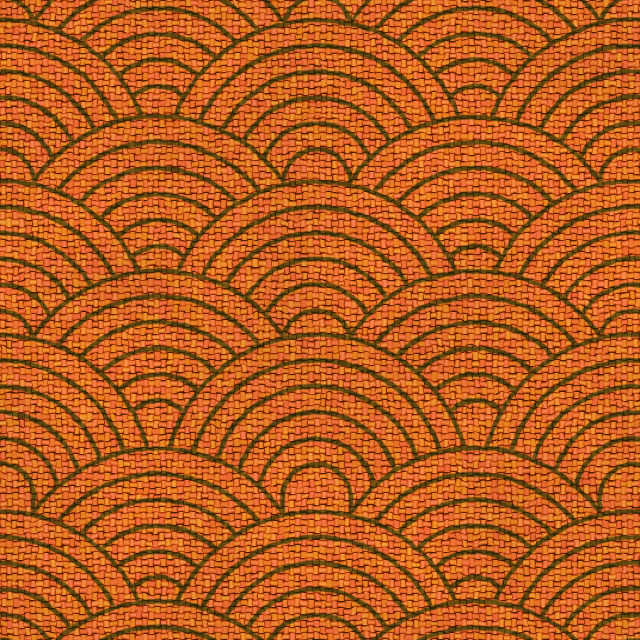
Give the GLSL for this pattern, as a Shadertoy shader.

```glsl
const float PI = 3.14159265;
const int ROWS = 10;
const int RINGS = 6;

// Crown of every row, measured down from the top edge, back to front
const float CROWNS[ROWS] = float[ROWS](
    -0.208, -0.068, 0.031, 0.182, 0.283, 0.423, 0.523, 0.700, 0.799, 0.940);

float hash(vec2 p) {
    return fract(sin(dot(p, vec2(127.1, 311.7))) * 43758.5453);
}

float noise(vec2 p) {
    vec2 cell = floor(p);
    vec2 f = fract(p);
    f = f * f * (3.0 - 2.0 * f);
    float low = mix(hash(cell), hash(cell + vec2(1.0, 0.0)), f.x);
    float high = mix(hash(cell + vec2(0.0, 1.0)), hash(cell + vec2(1.0, 1.0)), f.x);
    return mix(low, high, f.y);
}

vec2 wobble(vec2 p) {
    return vec2(noise(p), noise(p + vec2(37.2, 91.7))) - 0.5;
}

// Signed distance to a round arch with straight legs; p.y points down from its crown
float archDistance(vec2 p, float crown, float radius) {
    return length(vec2(p.x, min(p.y - crown - radius, 0.0))) - radius;
}

// Distance to the nearest of the nested arch lines
float ringDistance(vec2 p, float radius, float crownStep, float radiusStep) {
    float nearest = 1.0;
    for (int k = 0; k < RINGS; k++) {
        float n = float(k);
        float d = archDistance(p, n * crownStep, radius - n * radiusStep);
        nearest = min(nearest, abs(d));
    }
    return nearest;
}

// Paints the overlapping rows of arches, each covering the rows behind it
float waveLines(vec2 p, float period, float radius, float halfWidth, float blur) {
    float ink = 0.0;
    for (int i = 0; i < ROWS; i++) {
        float shift = 0.5 * float(i % 2);
        float x = (fract(p.x / period - shift + 0.5) - 0.5) * period;
        vec2 local = vec2(x, p.y - CROWNS[i]);
        float outer = archDistance(local, 0.0, radius) - halfWidth;
        float line = ringDistance(local, radius, 0.0404, 0.037) - halfWidth;
        float cover = 1.0 - smoothstep(-blur, blur, outer);
        ink = mix(ink, 1.0 - smoothstep(-blur, blur, line), cover);
    }
    return ink;
}

// Plain weave: x is the depth of the thread gap, y and z are random tone and hue
vec3 weave(vec2 p, vec2 threads) {
    vec2 q = p * threads + 0.6 * wobble(p * threads * 0.35);
    vec2 edge = abs(fract(q) - 0.5) * 2.0;
    vec2 wave = sin(PI * q);
    float over = smoothstep(-0.15, 0.15, wave.x * wave.y);
    float fray = noise(q * 1.7 + 19.0) - 0.5;
    float gap = mix(edge.x * 0.78, edge.y, over) + 0.3 * fray;
    vec2 cell = floor(q);
    return vec3(gap, hash(cell), hash(cell + 71.0));
}

vec3 clothColor(vec3 thread) {
    vec3 orange = vec3(0.89, 0.41, 0.12);
    vec3 highlight = vec3(0.95, 0.57, 0.28);
    vec3 rust = vec3(0.64, 0.21, 0.02);
    vec3 shadow = vec3(0.27, 0.11, 0.0);
    float sheen = (1.0 - smoothstep(0.1, 0.6, thread.x)) * (0.3 + 0.7 * thread.y);
    vec3 color = mix(orange, highlight, sheen);
    color += (thread.z - 0.5) * vec3(-0.02, 0.11, -0.10);
    color = mix(color, rust, smoothstep(0.5, 0.8, thread.x));
    return mix(color, shadow, smoothstep(0.72, 0.95, thread.x));
}

vec3 inkColor(vec3 thread) {
    vec3 olive = vec3(0.38, 0.28, 0.06);
    vec3 darkOlive = vec3(0.18, 0.14, 0.01);
    return mix(olive, darkOlive, smoothstep(0.3, 0.9, thread.x)) * (0.85 + 0.3 * thread.y);
}

void mainImage(out vec4 fragColor, in vec2 fragCoord) {
    vec2 uv = fragCoord / iResolution.y;
    float pixel = 1.0 / iResolution.y;

    // Printed lines, roughened by the threads
    vec2 p = vec2(uv.x, 1.0 - uv.y);
    p += 0.002 * wobble(uv * 20.0) + 0.0025 * wobble(uv * 120.0);
    float ink = waveLines(p, 0.495, 0.238, 0.0037, max(pixel, 0.0016));

    // Woven ground, faintly uneven in dye
    vec3 thread = weave(uv, vec2(104.0, 96.0));
    vec3 color = mix(clothColor(thread), inkColor(thread), 0.97 * ink);
    color *= 0.97 + 0.06 * noise(uv * 9.0);

    fragColor = vec4(clamp(color, 0.0, 1.0), 1.0);
}
```
